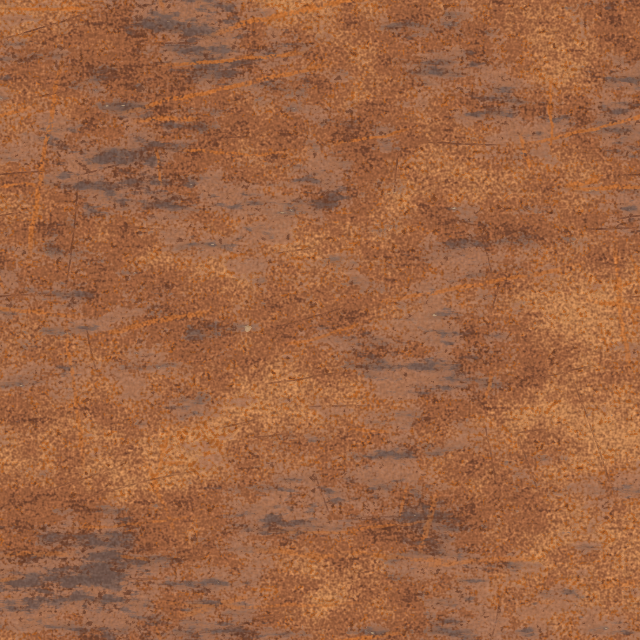
Give the GLSL for this texture, as a Shadertoy shader.

```glsl
// Weathered rusty sheet metal: fine ochre and orange rust over brown, worn through
// to mauve film and slate smears, crossed by ragged, mostly level scratches.
// Layers of gradient noise choose the colours; a loop scatters the scratches.

#define OCHRE  vec3(0.76, 0.52, 0.33)
#define ORANGE vec3(0.69, 0.38, 0.16)
#define BROWN  vec3(0.60, 0.37, 0.24)
#define UMBER  vec3(0.40, 0.24, 0.17)
#define FILM   vec3(0.64, 0.45, 0.35)
#define SLATE  vec3(0.42, 0.34, 0.31)
#define CHIP   vec3(0.80, 0.67, 0.50)
#define GRAIN_SCALE 170.0
#define GRAIN_CONTRAST 0.13
#define SCRATCH_COUNT 80
#define SCRATCH_STRENGTH 0.85

vec2 hash2(vec2 p) {
    vec3 q = fract(p.xyx * vec3(0.1031, 0.1030, 0.0973));
    q += dot(q, q.yzx + 33.33);
    return fract((q.xx + q.yz) * q.zy);
}

vec2 gradient(vec2 cell) {
    float angle = 6.2832 * hash2(cell).x;
    return vec2(cos(angle), sin(angle));
}

// Gradient noise, roughly -1 to 1
float noise(vec2 p) {
    vec2 i = floor(p), f = p - i;
    vec2 u = f * f * f * (f * (f * 6.0 - 15.0) + 10.0);
    vec2 e = vec2(0.0, 1.0);
    float low  = mix(dot(gradient(i), f), dot(gradient(i + e.yx), f - e.yx), u.x);
    float high = mix(dot(gradient(i + e), f - e), dot(gradient(i + 1.0), f - 1.0), u.x);
    return 1.4 * mix(low, high, u.y);
}

float fbm(vec2 p) {
    float sum = 0.0, amplitude = 1.0;
    for (int i = 0; i < 5; i++) {
        sum += amplitude * noise(p);
        p = mat2(1.99, 0.21, -0.21, 1.99) * p + 17.3;
        amplitude *= 0.58;
    }
    return sum;
}

// Coverage of scratches: x = raised orange rust, y = thin dark cuts
vec2 scratches(vec2 uv, float ragged, float wobble, float pixel) {
    vec2 cover = vec2(0.0);
    for (int i = 0; i < SCRATCH_COUNT; i++) {
        float id = float(i);
        bool dark = i % 2 == 0;
        vec2 place = hash2(vec2(id * 7.31, 3.7));
        vec2 shape = hash2(vec2(id * 5.17, 41.3));
        vec2 kind = hash2(vec2(id * 3.77, 87.1));
        float angle = (shape.x - 0.35) * 0.5;
        if (kind.x > (dark ? 0.85 : 0.68)) angle = 1.65 + (shape.x - 0.5) * 0.8;
        float c = cos(angle), s = sin(angle);
        vec2 q = mat2(c, -s, s, c) * (fract(uv - place + 0.5) - 0.5);
        float span = mix(0.03, dark ? 0.13 : 0.22, shape.y * shape.y);
        float bend = (kind.y - 0.5) * 0.9;
        float dist = abs(q.y + bend * q.x * q.x + wobble * (dark ? 0.0012 : 0.003));
        float ends = 1.0 - smoothstep(0.5 * span, span, abs(q.x));
        float width = dark ? 0.0009 : mix(0.0018, 0.0048, kind.y);
        width = max(width * (1.0 + 0.6 * ragged), 0.5 * pixel);
        float line = (1.0 - smoothstep(0.5 * width, width + 0.7 * pixel, dist)) * ends;
        line *= smoothstep(-0.35, 0.25, ragged + (dark ? 0.0 : 0.2));
        line *= mix(0.5, 1.0, place.y);
        if (dark) cover.y = max(cover.y, line);
        else cover.x = max(cover.x, line);
    }
    return cover;
}

void mainImage(out vec4 fragColor, in vec2 fragCoord) {
    vec2 uv = fragCoord / iResolution.y;
    float pixel = 1.0 / iResolution.y;

    // Noise fields from broad patches down to grains
    float broad = fbm(uv * vec2(2.6, 4.2) + 5.0);
    float wear = fbm(uv * vec2(4.0, 6.5) + 31.0);
    float blotch = fbm(uv * vec2(17.0, 21.0) + 63.0);
    float streak = fbm(uv * vec2(8.0, 36.0) + 12.0);
    float flecks = fbm(uv * vec2(48.0, 60.0) + 90.0);
    float dashes = fbm(uv * vec2(32.0, 95.0) + 140.0);
    float coarse = noise(uv * GRAIN_SCALE);
    float fine = noise(uv * GRAIN_SCALE * 1.6 + 50.0);
    float grain = coarse + 0.8 * fine;

    // Grainy rust
    float light = 0.65 * broad + 0.3 * blotch + 0.3 * grain + 0.2 * flecks;
    vec3 color = mix(BROWN, OCHRE, smoothstep(-0.2, 0.75, light));
    float orange = 0.5 * flecks - 0.4 * coarse + 0.35 * fine + 0.3 * wear + 0.25 * blotch;
    color = mix(color, ORANGE, 0.9 * smoothstep(0.1, 0.4, orange));

    // Mauve film where the rust is worn off, with ragged edges
    float film = 0.5 * wear - 0.25 * broad + 0.4 * blotch + 0.2 * streak + 0.25 * flecks + 0.2 * grain;
    film = smoothstep(0.0, 0.3, film);
    float tarnish = 0.6 * streak - 0.4 * broad + 0.4 * dashes + 0.2 * grain;
    color = mix(color, mix(FILM, SLATE, smoothstep(0.0, 0.9, tarnish)), 0.8 * film);

    // Dark stains, broken slate smears and pits
    float stain = 0.4 * dashes - 0.45 * broad - 0.35 * blotch + 0.25 * streak - 0.3 * grain;
    color = mix(color, UMBER, 0.75 * smoothstep(0.15, 0.75, stain));
    float smear = 0.35 * streak + 0.45 * wear - 0.4 * broad + 0.4 * dashes - 0.3 * flecks;
    color = mix(color, SLATE, 0.65 * smoothstep(0.4, 0.85, smear));
    float pits = smoothstep(0.5, 0.85, 0.8 * flecks - 0.35 * coarse - 0.2 * broad);
    color = mix(color, UMBER, 0.65 * pits);

    // Scratches and a few pale chips
    vec2 scratch = scratches(uv, 0.45 * flecks + 0.5 * grain, blotch, pixel);
    vec3 ridge = mix(ORANGE * 1.06, OCHRE, 0.15 + 0.3 * fine);
    color = mix(color, ridge, SCRATCH_STRENGTH * scratch.x);
    color = mix(color, UMBER, SCRATCH_STRENGTH * scratch.y);
    float chip = smoothstep(1.05, 1.3, 0.5 * blotch + 0.45 * streak + 0.6 * dashes - 0.3 * flecks);
    color = mix(color, CHIP, 0.6 * chip);

    // Fine relief, weaker on the smooth film
    color *= 1.0 + GRAIN_CONTRAST * grain * (1.0 - 0.35 * film) + 0.05 * dashes;
    fragColor = vec4(clamp(color, 0.0, 1.0), 1.0);
}
```
